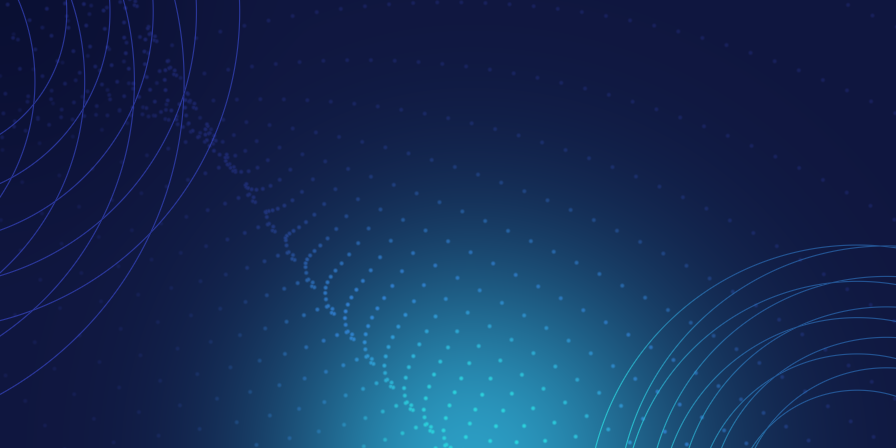
A Shadertoy shader for this background:

```glsl
// Navy backdrop with a cyan glow, a folded sheet of dots and fine ring arcs in two corners.

#define GLOW_CENTER vec2(1.05, -0.03)
#define GLOW_RADIUS 0.47
#define SHEET_ORIGIN vec2(0.77, 0.29)
#define DOT_RADIUS 0.0062
#define DOT_SPACING 0.044
#define LINE_HALF_WIDTH 0.0013
#define FIRST_ROW -18
#define LAST_ROW 18

const vec3 NAVY   = vec3(0.060, 0.085, 0.245);
const vec3 SHADE  = vec3(0.035, 0.055, 0.190);
const vec3 GLOW   = vec3(0.110, 0.530, 0.520);
const vec3 INDIGO = vec3(0.210, 0.270, 0.760);
const vec3 AZURE  = vec3(0.200, 0.520, 0.860);
const vec3 CYAN   = vec3(0.170, 0.860, 0.880);

float glowAmount(vec2 p) {
    vec2 q = p - GLOW_CENTER;
    q.x *= q.x < 0.0 ? 1.07 : 0.94;
    return exp(-dot(q, q) / (GLOW_RADIUS * GLOW_RADIUS));
}

// Offset of a row from the ridge: a rising sheet above, a small hook below.
vec2 rowOffset(float row) {
    float rise = max(row, 0.0) / 11.0;
    float fold = max(-row - 3.0, 0.0);
    float x = 0.0016 * row * row - 0.006 * fold * fold;
    float y = 0.015 * row + 0.188 * pow(rise, 4.0)
            + 0.07 * (1.0 - exp(-0.2 * fold * fold));
    return vec2(x, y);
}

// Each row is a parabola; only the dot nearest in x is tested.
float dotSheet(vec2 p, float pixel) {
    float mask = 0.0;
    for (int i = FIRST_ROW; i <= LAST_ROW; i++) {
        float row = float(i);
        float slope = clamp(1.25 - 0.087 * row, 0.04, 1.27);
        float bend = clamp(0.5 - 0.065 * row, -0.25, 0.55);
        float spacing = DOT_SPACING + 0.0007 * max(row, 0.0);
        vec2 start = SHEET_ORIGIN + rowOffset(row);
        float along = spacing * round((p.x - start.x) / spacing);
        vec2 center = start + vec2(along, (bend * along - slope) * along);
        float strength = row < 0.0 ? mix(0.9, 0.4, smoothstep(6.0, 12.0, -row))
                                   : mix(1.0, 0.65, smoothstep(3.0, 12.0, row));
        float radius = DOT_RADIUS + 0.4 * pixel;
        float spot = 1.0 - smoothstep(0.15 * radius, radius, length(p - center));
        mask = max(mask, spot * strength);
    }
    return mask;
}

// Evenly stepped concentric circles.
float rings(vec2 p, vec2 center, float radius, float stepSize, int count, float pixel) {
    float dist = length(p - center);
    float index = clamp(round((dist - radius) / stepSize), 0.0, float(count - 1));
    float gap = abs(dist - radius - index * stepSize);
    return clamp(0.5 + (LINE_HALF_WIDTH - gap) / pixel, 0.0, 1.0);
}

void mainImage(out vec4 fragColor, in vec2 fragCoord) {
    float pixel = 1.0 / iResolution.y;
    vec2 p = fragCoord * pixel;
    float glow = glowAmount(p);

    // Backdrop
    float corner = 1.0 - smoothstep(0.0, 0.7, length(p - vec2(0.0, 1.0)));
    vec3 color = mix(NAVY, SHADE, 0.8 * corner) + GLOW * glow;

    // Dots brighten and turn cyan toward the glow
    vec3 dotColor = mix(INDIGO, AZURE, smoothstep(0.0, 0.3, glow));
    dotColor = mix(dotColor, CYAN, smoothstep(0.4, 0.95, glow));
    float dotAlpha = mix(0.33, 0.9, smoothstep(0.0, 0.45, glow));
    color = mix(color, dotColor, dotSheet(p, pixel) * dotAlpha);

    // Upper left arcs
    float upper = max(rings(p, vec2(-0.388, 0.818), 0.466, 0.111, 4, pixel),
                      rings(p, vec2(-0.177, 0.974), 0.326, 0.0965, 5, pixel));
    color = mix(color, INDIGO, 0.7 * upper);

    // Lower right arcs
    float lower = max(rings(p, vec2(1.914, -0.151), 0.280, 0.081, 5, pixel),
                      rings(p, vec2(1.979, -0.151), 0.330, 0.068, 5, pixel));
    float warmth = smoothstep(1.85, 1.35, p.x + 0.5 * p.y);
    color = mix(color, mix(AZURE * 0.9, CYAN, warmth), mix(0.6, 0.75, warmth) * lower);

    fragColor = vec4(color, 1.0);
}
```
